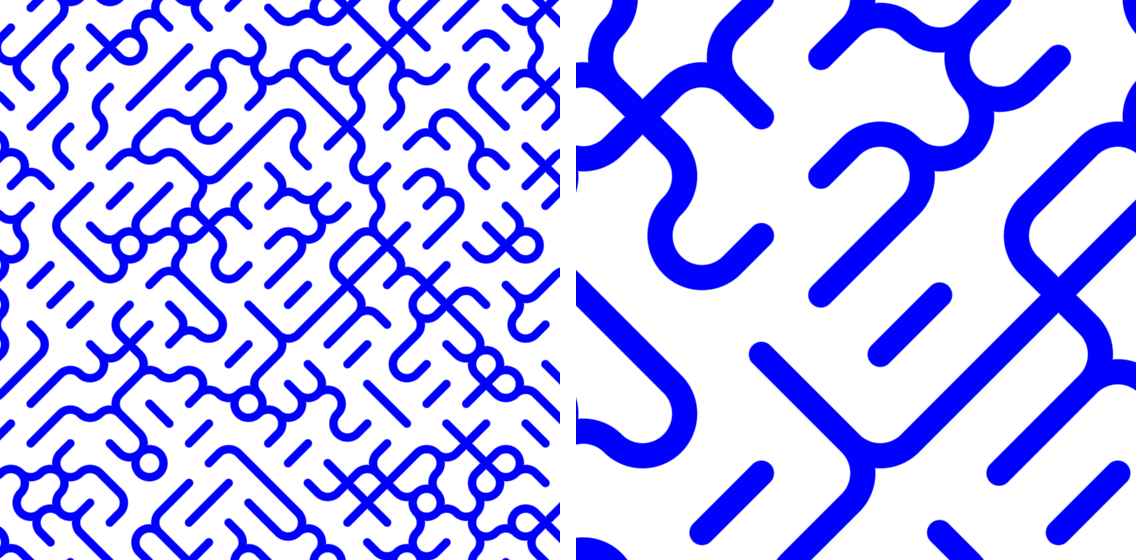
Left, the full canvas; right, a detail of the centre.
Write a WebGL 2 fragment shader that draws this pattern.

```glsl
#version 300 es
precision highp float;
// Diagonal maze of round-capped blue strokes: linked tiles joined by lines and quarter arcs.

uniform vec2 u_resolution;
out vec4 outColor;

const vec3 STROKE_COLOR = vec3(0.0, 0.0, 1.0);
const vec3 PAPER_COLOR = vec3(1.0);
const float TILE_SIZE = 0.05;          // tile side, in canvas units
const float HALF_WIDTH = 0.15;         // half stroke width, in tiles
const float LINK_CHANCE = 0.47;        // chance that two neighbours connect
const float EDGE_SOFTNESS = 1.0;       // half width of the edge blend, in pixels
const vec2 GRID_OFFSET = vec2(0.78, 0.33);
const uint SEED = 17u;

// Integer hash of a cell and a channel, from 0 to 1.
float hash(ivec2 cell, uint channel) {
    uint h = uint(cell.x) * 1597334677u ^ uint(cell.y) * 3812015801u;
    h ^= (channel + SEED) * 2654435769u;
    h = (h ^ (h >> 16)) * 2146121005u;
    h = (h ^ (h >> 15)) * 2221713035u;
    h ^= h >> 16;
    return float(h >> 8) / 16777216.0;
}

// Unit step to side 0..3: east, north, west, south.
ivec2 side(int i) {
    int s = i < 2 ? 1 : -1;
    return (i & 1) == 0 ? ivec2(s, 0) : ivec2(0, s);
}

float edgeOpen(ivec2 cell, uint axis) {
    return step(hash(cell, axis), LINK_CHANCE);
}

vec4 randomLinks(ivec2 cell) {
    return vec4(edgeOpen(cell, 0u), edgeOpen(cell, 1u),
                edgeOpen(cell + side(2), 0u), edgeOpen(cell + side(3), 1u));
}

// An isolated tile opens one side of its own choice.
vec4 rescueLinks(ivec2 cell) {
    if (dot(randomLinks(cell), vec4(1.0)) > 0.0) return vec4(0.0);
    int choice = int(hash(cell, 2u) * 4.0);
    return vec4(equal(ivec4(0, 1, 2, 3), ivec4(choice)));
}

vec4 tileLinks(ivec2 cell) {
    vec4 own = max(randomLinks(cell), rescueLinks(cell));
    vec4 received = vec4(rescueLinks(cell + side(0)).z, rescueLinks(cell + side(1)).w,
                         rescueLinks(cell + side(2)).x, rescueLinks(cell + side(3)).y);
    return max(own, received);
}

float segmentDistance(vec2 p, vec2 end) {
    return length(p - end * clamp(dot(p, end) / dot(end, end), 0.0, 1.0));
}

// Distance to the stroke centre line: arcs for bends and forks, else straight spokes.
float strokeDistance(vec2 p, vec4 links) {
    int count = int(dot(links, vec4(1.0)) + 0.5);
    bool curved = count == 3 || (count == 2 && links.x != links.z);
    float d = 1.0;
    for (int i = 0; i < 4; i++) {
        int next = (i + 1) & 3;
        if (links[i] < 0.5) continue;
        vec2 spoke = 0.5 * vec2(side(i));
        if (!curved) {
            d = min(d, segmentDistance(p, spoke));
        } else if (links[next] > 0.5) {
            vec2 corner = spoke + 0.5 * vec2(side(next));
            d = min(d, abs(length(p - corner) - 0.5));
        }
    }
    return d;
}

void main() {
    float canvas = min(u_resolution.x, u_resolution.y);
    vec2 uv = gl_FragCoord.xy / canvas;

    // Grid turned by 45 degrees
    vec2 grid = vec2(uv.x + uv.y, uv.y - uv.x) * sqrt(0.5) / TILE_SIZE + GRID_OFFSET;
    vec2 cell = floor(grid);
    float d = strokeDistance(grid - cell - 0.5, tileLinks(ivec2(cell)));

    float blend = EDGE_SOFTNESS / (canvas * TILE_SIZE);
    float paper = smoothstep(HALF_WIDTH - blend, HALF_WIDTH + blend, d);
    outColor = vec4(mix(STROKE_COLOR, PAPER_COLOR, paper), 1.0);
}
```
